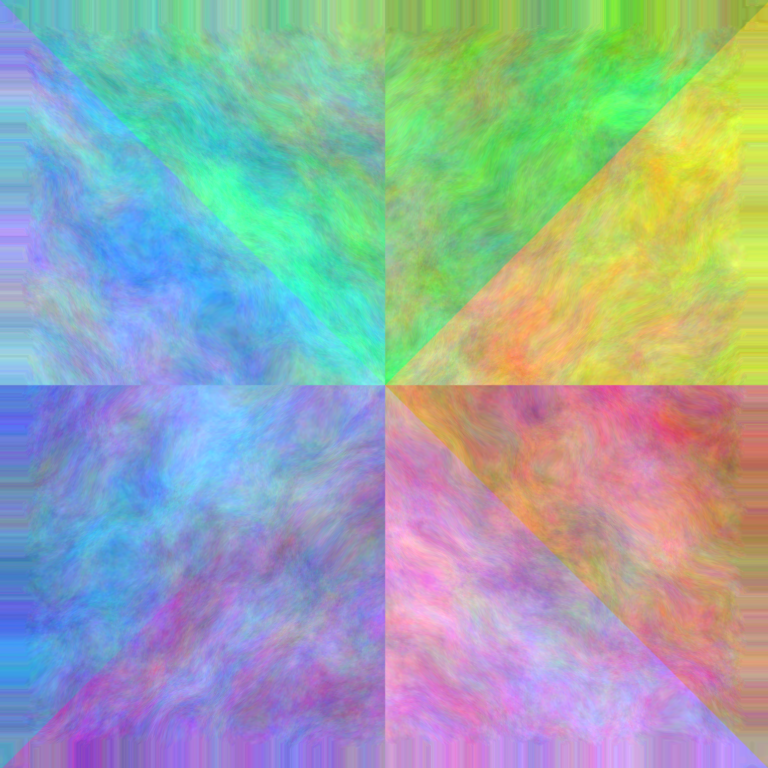
Give the GLSL for this background, as a Shadertoy shader.

```glsl
// Eight pastel wedges around the centre, clouded with coloured streaky noise.

const vec2  CENTRE      = vec2(0.5015, 0.4985);
const float SECTORS     = 8.0;
const float PI          = 3.14159;
const float STREAK_EDGE = 0.467;           // noise is held constant past this offset
const float RAGGED      = 0.022;           // unevenness of that limit
const vec2  GRAIN       = vec2(5.5, 9.0);  // noise frequency along and across the streaks
const float WARP        = 0.05;            // bending of the cloud shapes
const float DRIFT       = 0.22;            // how far clouds push the wedge gradient
const float TINT        = 0.80;            // strength of the coloured clouds
const float OCTAVES     = 7.0;
const float ROUGHNESS   = 0.79;
const vec4  RINGS       = vec4(0.0, 0.35, 0.65, 0.95);  // radii of the palette stops

// Wedge palettes, counterclockwise from the right; A and B are the two sides.
const vec3 TIP[8] = vec3[8](
    vec3(.80, .76, .44), vec3(.48, .84, .48), vec3(.42, .86, .66), vec3(.47, .79, .79),
    vec3(.53, .67, .79), vec3(.53, .62, .77), vec3(.72, .60, .68), vec3(.72, .56, .38));
const vec3 NEAR_A[8] = vec3[8](
    vec3(.85, .72, .47), vec3(.52, .80, .40), vec3(.46, .82, .60), vec3(.38, .80, .84),
    vec3(.54, .60, .82), vec3(.58, .65, .80), vec3(.77, .52, .72), vec3(.79, .52, .45));
const vec3 NEAR_B[8] = vec3[8](
    vec3(.84, .72, .39), vec3(.57, .84, .49), vec3(.35, .91, .66), vec3(.52, .76, .84),
    vec3(.58, .67, .80), vec3(.55, .49, .75), vec3(.77, .49, .71), vec3(.87, .46, .58));
const vec3 MID_A[8] = vec3[8](
    vec3(.80, .78, .43), vec3(.40, .91, .40), vec3(.54, .78, .61), vec3(.41, .72, .91),
    vec3(.54, .51, .82), vec3(.50, .52, .81), vec3(.84, .62, .74), vec3(.81, .62, .57));
const vec3 MID_B[8] = vec3[8](
    vec3(.79, .83, .36), vec3(.56, .80, .46), vec3(.34, .88, .73), vec3(.57, .72, .86),
    vec3(.43, .61, .81), vec3(.60, .49, .76), vec3(.74, .67, .85), vec3(.84, .47, .58));
const vec3 FAR_A[8] = vec3[8](
    vec3(.74, .88, .36), vec3(.61, .75, .36), vec3(.56, .76, .56), vec3(.60, .66, .90),
    vec3(.44, .46, .85), vec3(.55, .38, .78), vec3(.81, .54, .78), vec3(.75, .63, .47));
const vec3 FAR_B[8] = vec3[8](
    vec3(.80, .81, .32), vec3(.55, .78, .45), vec3(.44, .77, .74), vec3(.55, .66, .89),
    vec3(.34, .54, .80), vec3(.56, .35, .76), vec3(.72, .56, .86), vec3(.76, .50, .47));

vec3 hash3(vec2 cell) {
    vec3 h = fract(cell.xyx * vec3(.1031, .1030, .0973));
    h += dot(h, h.yxz + 33.33);
    return fract((h.xxy + h.yzz) * h.zyx);
}

// Three independent channels of value noise
vec3 noise3(vec2 p) {
    vec2 cell = floor(p);
    vec2 f = fract(p);
    f = f * f * (3.0 - 2.0 * f);
    vec3 low  = mix(hash3(cell), hash3(cell + vec2(1, 0)), f.x);
    vec3 high = mix(hash3(cell + vec2(0, 1)), hash3(cell + vec2(1, 1)), f.x);
    return mix(low, high, f.y);
}

// Layered noise centred on zero
vec3 clouds(vec2 p) {
    const mat2 TURN = mat2(1.99, 0.14, -0.14, 1.99);
    vec3 sum = vec3(0);
    float amplitude = 0.5, total = 0.0;
    for (float i = 0.0; i < OCTAVES; i++) {
        sum += amplitude * noise3(p);
        total += amplitude;
        amplitude *= ROUGHNESS;
        p = TURN * p + 17.3;
    }
    return sum / total - 0.5;
}

vec3 wedgeColour(vec2 p, float sector, float index) {
    int k = int(mod(index, SECTORS));

    // Hold the position near the border, which draws the noise out into lines
    vec2 uneven = vec2(noise3(vec2(p.y * 90.0, 3.5)).x, noise3(vec2(p.x * 90.0, 8.5)).x);
    vec2 limit = STREAK_EDGE + RAGGED * (uneven - 0.5);
    vec2 held = clamp(p, -limit, limit);

    // Cloud noise stretched along the diagonal of the quadrant
    float angle = (floor(index / 2.0) + 0.5) * PI / 2.0;
    vec2 axis = vec2(cos(angle), sin(angle));
    vec2 grain = vec2(dot(held, axis), dot(held, vec2(-axis.y, axis.x)));
    vec2 seed = vec2(37.0, 61.0) * float(k / 2 + 1);
    vec2 bend = noise3(grain * 5.0 + seed).xy + 0.5 * noise3(grain * 18.0 + seed).yz - 0.75;
    vec3 cloud = clouds((grain + WARP * bend) * GRAIN + seed);

    // Gradient from the tip outwards and from side to side
    float radius = 2.0 * max(abs(held.x), abs(held.y)) + DRIFT * (cloud.x - cloud.z);
    float side = smoothstep(0.0, 1.0, sector - index + DRIFT * cloud.y);
    vec3 near = mix(NEAR_A[k], NEAR_B[k], side);
    vec3 middle = mix(MID_A[k], MID_B[k], side);
    vec3 far = mix(FAR_A[k], FAR_B[k], side);
    vec3 base = mix(TIP[k], near, smoothstep(RINGS.x, RINGS.y, radius));
    base = mix(base, middle, smoothstep(RINGS.y, RINGS.z, radius));
    base = mix(base, far, smoothstep(RINGS.z, RINGS.w, radius));
    return base + TINT * cloud;
}

void mainImage(out vec4 fragColor, in vec2 fragCoord) {
    vec2 p = fragCoord / iResolution.xy - CENTRE;
    float pixel = 1.0 / min(iResolution.x, iResolution.y);

    // Blend the two wedges that meet at the nearest spoke
    float sector = atan(p.y, p.x) * SECTORS / (2.0 * PI);
    float spoke = floor(sector + 0.5);
    float offset = length(p) * sin((sector - spoke) * 2.0 * PI / SECTORS);
    vec3 before = wedgeColour(p, sector, spoke - 1.0);
    vec3 after  = wedgeColour(p, sector, spoke);
    vec3 colour = mix(before, after, smoothstep(-pixel, pixel, offset));

    fragColor = vec4(clamp(colour, 0.0, 1.0), 1.0);
}
```
